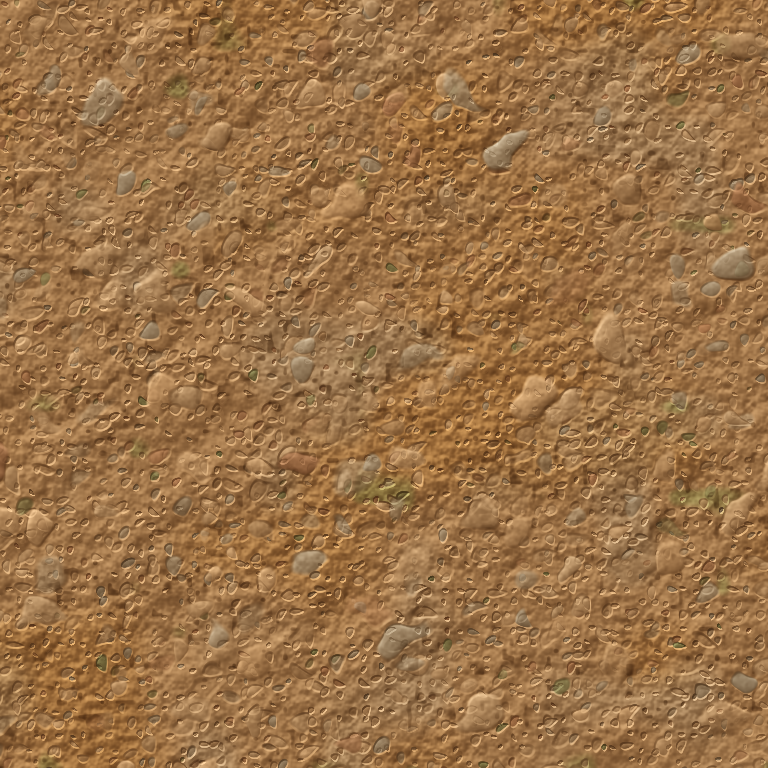
Give the GLSL for this texture, as a WebGL 2 fragment shader.

```glsl
#version 300 es
precision highp float;
precision highp int;
// Sandy earth packed with half-buried pebbles, lit from the upper left.
// Layers of hashed, tilted ovals and value noise build a height field with
// a colour; its slope toward the light and nearby rises give the shading.

uniform vec2 u_resolution;
out vec4 fragColor;

const vec3 EARTH = vec3(0.590, 0.425, 0.260);
const vec3 OCHRE = vec3(0.580, 0.390, 0.195);
const vec3 TAN   = vec3(0.690, 0.535, 0.365);
const vec3 GREY  = vec3(0.540, 0.465, 0.360);
const vec3 RUST  = vec3(0.610, 0.380, 0.220);
const vec3 MOSS  = vec3(0.420, 0.410, 0.200);
const vec3 TONE_TINT = vec3(1.0, 1.25, 1.6);  // shadows warm, lights pale
const vec2 TO_LIGHT = vec2(-0.45, 0.89);
const float SLOPE_STEP = 0.0022;
const float SHADOW_REACH = 0.009;
const float RELIEF = 0.42;
const float SHADOW = 26.0;
const float MAIN_TILT = 0.6;
const float TILT_SPREAD = 1.1;
const int LAYERS = 3;
const float FINEST_CELLS = 58.0;
const float LAYER_RATIO = 0.5;

// Three random values in 0..1 from a cell and a seed
vec3 hash3(vec2 cell, int seed) {
    uvec3 v = uvec3(ivec3(ivec2(cell), seed)) * 1664525u + 1013904223u;
    v.x += v.y * v.z; v.y += v.z * v.x; v.z += v.x * v.y;
    v ^= v >> 16u;
    v.x += v.y * v.z; v.y += v.z * v.x; v.z += v.x * v.y;
    return vec3(v >> 8u) / 16777216.0;
}

float noise(vec2 p, int seed) {
    vec2 i = floor(p), f = fract(p);
    f = f * f * (3.0 - 2.0 * f);
    float low = mix(hash3(i, seed).x, hash3(i + vec2(1, 0), seed).x, f.x);
    float high = mix(hash3(i + vec2(0, 1), seed).x, hash3(i + 1.0, seed).x, f.x);
    return mix(low, high, f.y);
}

vec2 rotate(vec2 p, float a) {
    float c = cos(a), s = sin(a);
    return vec2(c * p.x + s * p.y, c * p.y - s * p.x);
}

vec3 stoneColour(vec3 r) {
    vec3 c = mix(EARTH, TAN, 0.25 + 0.75 * r.y);
    if (r.x > 0.72) c = mix(c, GREY, 0.8);
    if (r.x > 0.88) c = mix(c, RUST, 0.75);
    if (r.x > 0.97) c = mix(GREY, MOSS, 0.7);
    return c * (0.92 + 0.14 * r.z);
}

// Lays one grid of pebbles over the surface (rgb colour, a height)
void addPebbles(vec2 p, float cells, int seed, inout vec4 ground, inout float bare) {
    vec2 g = p * cells, home = floor(g);
    for (int y = -1; y <= 1; y++)
    for (int x = -1; x <= 1; x++) {
        vec2 cell = home + vec2(x, y);
        vec3 place = hash3(cell, seed), form = hash3(cell, seed + 1);
        if (place.z > 0.66) continue;
        vec2 q = g - cell - 0.5 - 0.6 * (place.xy - 0.5);
        q = rotate(q, MAIN_TILT + TILT_SPREAD * (form.x + form.y - 1.0) * 1.5);
        float len = mix(0.22, 0.54, form.z * form.z);
        float wid = min(len * mix(0.42, 0.85, form.y), 0.32);
        q.y += (form.x - 0.5) * q.x * q.x * 1.4;            // bend
        wid *= 1.0 + (form.y - 0.5) * 0.9 * q.x / len;      // taper
        float d = length(q / vec2(len, wid));
        if (d > 1.1) continue;
        vec3 look = hash3(cell, seed + 2);
        float bury = fract(place.z * 37.0);
        float cover = smoothstep(1.08, 0.84 - 0.25 * bury, d);
        float dome = sqrt(max(1.0 - d * d * 0.82, 0.0));
        float rise = wid / cells * mix(0.8, 0.28, bury) * dome;
        ground.a = mix(ground.a, ground.a * 0.45 + rise, cover);
        ground.rgb = mix(ground.rgb, stoneColour(look), cover * mix(0.95, 0.3, bury));
        bare = mix(bare, mix(0.22, 0.75, bury), cover);
    }
}

vec4 surface(vec2 p, out float bare) {
    // Packed earth: tilted swells and patches of ochre
    vec2 t = rotate(p, MAIN_TILT) * vec2(0.65, 1.0);
    float patches = noise(p * 7.0, 40);
    vec4 s = vec4(mix(EARTH, OCHRE, smoothstep(0.45, 0.9, patches) * 0.8), 0.0);
    s.rgb = mix(s.rgb, GREY * 1.08, 0.3 * smoothstep(0.55, 0.9, noise(p * 11.0, 41)));
    s.rgb = mix(s.rgb, MOSS, 0.5 * smoothstep(0.88, 0.98, noise(p * 17.0, 42)));
    s.a = 0.011 * noise(t * 24.0, 43) + 0.006 * noise(t * 55.0, 44);
    bare = 1.0;
    // Pebbles, fine to coarse, with ragged outlines
    vec2 wobble = vec2(noise(p * 45.0, 45), noise(p * 45.0, 46)) - 0.5;
    float cells = FINEST_CELLS;
    for (int i = 0; i < LAYERS; i++) {
        addPebbles(p + wobble * 0.22 / cells + float(i) * 0.37, cells, 3 * i + 1, s, bare);
        cells *= LAYER_RATIO;
    }
    // Sand grains, thinner on exposed stone
    float sand = 0.0055 * noise(p * 115.0, 47) + 0.0022 * noise(p * 235.0, 48);
    s.a += sand * bare * (0.55 + 0.8 * patches);
    return s;
}

void main() {
    vec2 p = gl_FragCoord.xy / u_resolution.y;
    float bare, unused;
    vec4 here = surface(p, bare);
    float ahead = surface(p + TO_LIGHT * SLOPE_STEP, unused).a;
    float blocker = surface(p + TO_LIGHT * SHADOW_REACH, unused).a;

    // Facing slopes brighten, surfaces behind a rise darken
    float slope = RELIEF * (here.a - ahead) / SLOPE_STEP;
    float tone = 0.04 + slope / (1.0 + 1.8 * abs(slope));
    tone -= min(SHADOW * max(blocker - here.a - 0.001, 0.0), 0.32);

    // Dark pits and fine speckle
    float pit = smoothstep(0.74, 0.93, noise(p * 105.0, 50));
    tone -= 0.34 * pit * bare * smoothstep(0.2, 0.7, noise(p * 9.0, 51));
    tone += 0.10 * (noise(p * 256.0, 52) - 0.5);

    fragColor = vec4(clamp(here.rgb * exp(tone * TONE_TINT), 0.0, 1.0), 1.0);
}
```
